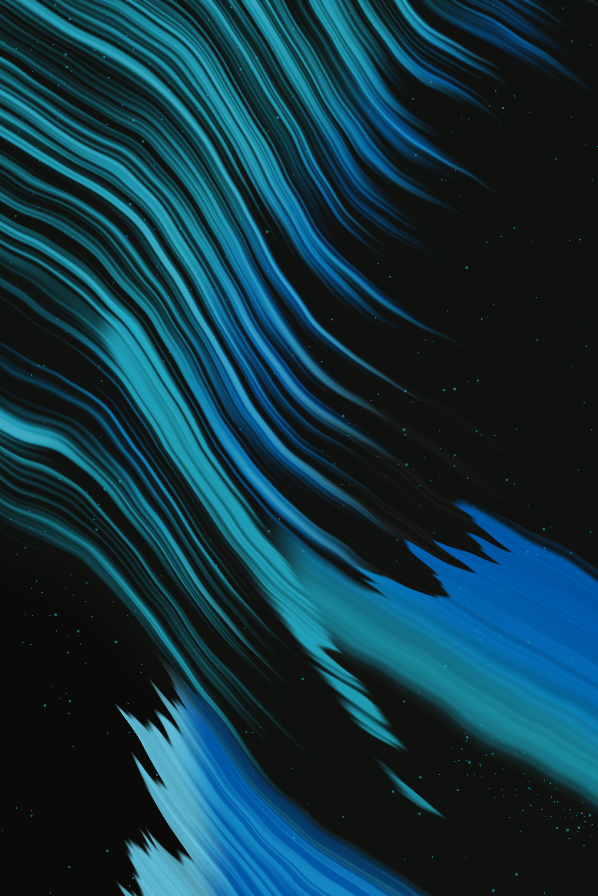
Reproduce this background procedurally as a Shadertoy shader.

```glsl
#define STRAND_SCALE 30.0
#define STRAND_STRETCH 1.3
#define WAVE_AMOUNT 0.022
#define RAGGED_ENDS 0.34
#define SPECK_SCALE 48.0
#define SPECK_SIZE 0.17

const vec3 INK = vec3(0.060, 0.066, 0.056);
const vec3 TEAL = vec3(0.05, 0.38, 0.44);
const vec3 CYAN = vec3(0.12, 0.60, 0.69);
const vec3 SKY = vec3(0.02, 0.47, 0.70);
const vec3 BLUE = vec3(0.00, 0.34, 0.65);
const vec3 PALE = vec3(0.36, 0.72, 0.82);

vec2 hash2(vec2 p) {
    p = vec2(dot(p, vec2(127.1, 311.7)), dot(p, vec2(269.5, 183.3)));
    return fract(sin(p) * 43758.55);
}

float corner(vec2 cell, vec2 offset, vec2 f) {
    return dot(hash2(cell + offset) * 2.0 - 1.0, f - offset);
}

float gradientNoise(vec2 p) {
    vec2 i = floor(p), f = p - i;
    vec2 w = f * f * f * (f * (f * 6.0 - 15.0) + 10.0);
    return mix(mix(corner(i, vec2(0, 0), f), corner(i, vec2(1, 0), f), w.x),
               mix(corner(i, vec2(0, 1), f), corner(i, vec2(1, 1), f), w.x), w.y);
}

float bell(float x, float center, float width) {
    float d = (x - center) / width;
    return exp(-d * d);
}

// Value that stays constant along each flowing strand; depth runs downward
float flowLine(float x, float depth) {
    float shift = 0.3 * max(0.75 - depth, 0.0);
    float bend = 0.62 * x + 0.26 * smoothstep(0.05 + shift, 0.55 + shift, x);
    bend += 0.05 * exp(-90.0 * x * x) * smoothstep(0.4, 0.7, depth);
    return depth - bend;
}

float strands(float along, float across) {
    float sum = 0.5, weight = 0.75, scale = STRAND_SCALE;
    for (int i = 0; i < 3; i++) {
        sum += weight * gradientNoise(vec2(along * STRAND_STRETCH + float(i) * 7.3, across * scale));
        weight *= 0.85;
        scale *= 2.1;
    }
    return sum;
}

float specks(vec2 p, float density) {
    float sum = 0.0;
    for (int i = 0; i < 2; i++) {
        vec2 q = p * SPECK_SCALE * (1.0 + 0.8 * float(i)) + 17.0 * float(i);
        vec2 cell = floor(q), rnd = hash2(cell);
        float radius = SPECK_SIZE * (0.4 + 0.6 * hash2(cell + 5.0).x);
        float dist = length(fract(q) - 0.25 - 0.5 * rnd);
        sum += step(hash2(cell + 9.0).y, density) * (1.0 - smoothstep(radius * 0.4, radius, dist));
    }
    return sum;
}

void mainImage(out vec4 fragColor, in vec2 fragCoord) {
    vec2 p = fragCoord / iResolution.xy * vec2(1.0, 1.5);
    float x = p.x, depth = 1.5 - p.y;
    float v = flowLine(x, depth);
    v += WAVE_AMOUNT * (gradientNoise(p * 4.5) + 0.4 * gradientNoise(p * 13.0));
    float along = 0.7 * (x + depth);
    float grain = strands(along, v);
    float rag = gradientNoise(vec2(v * 27.0, 3.4)) + 0.4 * gradientNoise(vec2(v * 72.0, 8.6));
    vec3 color = INK * mix(1.0, 0.65, smoothstep(0.82, 0.95, v));

    // Faint trailing strands in the dark
    color += vec3(0.03, 0.04, 0.045) * smoothstep(0.45, 0.9, grain)
           * bell(v, 0.2, 0.22) * (1.0 - smoothstep(0.75, 1.0, x));

    // Broad pool on the right, blue above and teal at its lower rim
    float poolTop = mix(0.33, 0.07, smoothstep(0.66, 0.92, x + 0.32 * rag));
    float pool = smoothstep(0.0, 0.018, v - poolTop - 0.04 * rag) * smoothstep(0.43, 0.53, x);
    pool *= 1.0 - smoothstep(0.43, 0.485, v + 0.03 * rag);
    vec3 poolColor = mix(BLUE, SKY, smoothstep(0.15, 0.36, v) * 0.7);
    poolColor = mix(poolColor, mix(TEAL, CYAN, 0.6), smoothstep(0.29, 0.41, v));
    color = mix(color, poolColor * (0.88 + 0.22 * grain), pool);

    // Main sweep of strands, thinning toward ragged tips
    float rise = max(1.0 - depth / 0.75, 0.0);
    float tip = 0.55 + 0.45 * rise * rise;
    float cover = smoothstep(0.0, 0.24, tip + RAGGED_ENDS * rag - x);
    float bias = 0.08 + 0.16 * bell(v, 0.12, 0.16) * smoothstep(0.1, 0.35, x);
    bias -= 0.28 * bell(v, 0.46, 0.14) * (1.0 - smoothstep(0.08, 0.24, x));
    bias -= 0.16 * smoothstep(0.48, 0.58, v);
    bias -= 0.22 * smoothstep(0.3, 0.55, x) * smoothstep(0.5, 0.6, v);
    bias += 0.42 * bell(v, 0.66, 0.035) * (1.0 - smoothstep(0.02, 0.16, x));
    float paint = smoothstep(0.22, 0.82, grain + bias - 0.35 * (1.0 - cover)) * sqrt(cover);
    paint *= 1.0 - smoothstep(0.80, 0.85, v + 0.04 * rag);
    float blueness = smoothstep(-0.35, -0.08, x - tip) * (1.0 - smoothstep(0.40, 0.48, v));
    blueness = max(blueness, 0.85 * bell(v, 0.54, 0.06) * (1.0 - smoothstep(0.2, 0.35, x)));
    vec3 sweepColor = mix(TEAL, CYAN, smoothstep(0.45, 0.95, grain + bias));
    sweepColor = mix(sweepColor, mix(BLUE, SKY, smoothstep(0.4, 0.9, grain)), blueness);
    sweepColor = mix(sweepColor, PALE, 0.5 * smoothstep(0.85, 1.15, grain + bias));
    color = mix(color, sweepColor, paint);

    // Bright cyan ribbon through the middle
    float ribbonCenter = 0.42 + 0.22 * smoothstep(0.4, 0.75, x);
    float ribbon = bell(v, ribbonCenter, mix(0.075, 0.05, smoothstep(0.4, 0.7, x)));
    ribbon *= smoothstep(0.1, 0.24, x) * (1.0 - smoothstep(-0.04, 0.05, x - 0.64 - 0.25 * rag));
    ribbon = smoothstep(0.35, 0.8, ribbon * (0.55 + 0.8 * grain));
    color = mix(color, mix(TEAL, CYAN, smoothstep(0.1, 0.55, grain)) * (0.9 + 0.2 * grain), ribbon);

    // Pale and blue brush mark at the bottom
    float start = 0.22 + 0.06 * (1.0 - smoothstep(0.85, 1.02, v));
    start += 0.07 * bell(v, 1.13, 0.03) + 0.13 * rag;
    float brush = smoothstep(0.0, 0.015, x - start) * smoothstep(0.78, 0.85, v + 0.04 * rag);
    brush *= smoothstep(1.08, 1.2, depth);
    float inward = x - 0.2 * (depth - 1.2) + 0.03 * rag;
    vec3 brushColor = mix(BLUE, SKY + 0.06, smoothstep(0.3, 0.75, grain));
    brushColor = mix(PALE * (0.85 + 0.2 * grain), brushColor, smoothstep(0.28, 0.35, inward));
    color = mix(color, brushColor, brush);

    // Scattered droplets
    float density = 0.02 + 0.30 * bell(v, 0.52, 0.05) * smoothstep(0.68, 0.85, x);
    density += 0.10 * bell(x, 0.7, 0.16) * bell(depth, 0.77, 0.08);
    density += 0.08 * bell(x, 0.1, 0.14) * bell(depth, 1.0, 0.13);
    density += 0.06 * (1.0 - smoothstep(0.3, 0.6, x)) * (1.0 - smoothstep(0.2, 0.7, depth));
    color = mix(color, CYAN, 0.7 * min(specks(p, density), 1.0));

    fragColor = vec4(clamp(color, 0.0, 1.0), 1.0);
}
```
